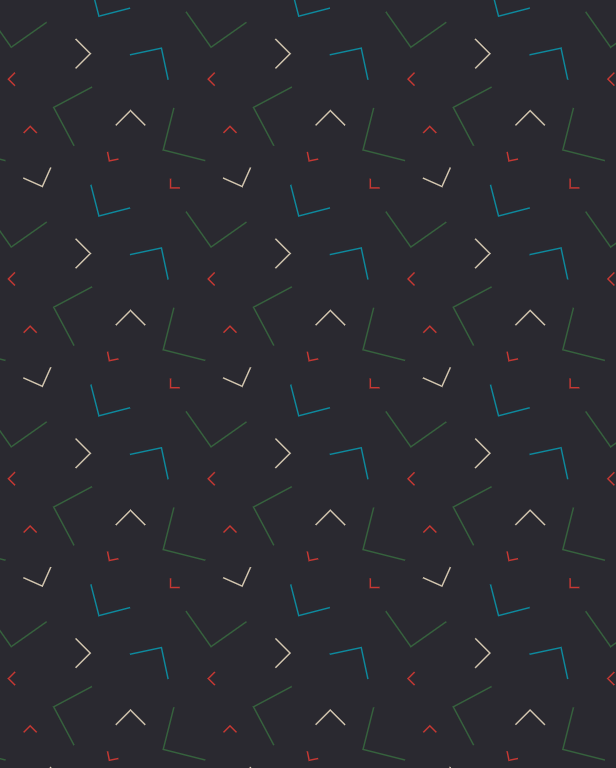
Reproduce this pattern procedurally as a WebGL 1 fragment shader.

```glsl
precision highp float;
uniform vec2 u_resolution;

#define TILES_ACROSS 3.083
#define LINE_WIDTH 0.0072
#define GREEN_ARM 0.217
#define BLUE_ARM 0.161
#define CREAM_ARM 0.104
#define RED_ARM 0.046
#define GROUND vec3(0.165, 0.161, 0.188)
#define GREEN vec3(0.21, 0.385, 0.24)
#define BLUE vec3(0.05, 0.54, 0.62)
#define CREAM vec3(0.83, 0.78, 0.69)
#define RED vec3(0.78, 0.22, 0.20)

// Signed distance to a box given by its lower and upper corners.
float boxDistance(vec2 p, vec2 lower, vec2 upper) {
  vec2 d = abs(p - 0.5 * (lower + upper)) - 0.5 * (upper - lower);
  return length(max(d, 0.0)) + min(max(d.x, d.y), 0.0);
}

// Right angle with equal arms, repeated once per tile.
// The first arm points along the given angle, the second 90 degrees on.
float chevron(vec2 p, vec2 corner, float degrees, float arm) {
  vec2 d = p - corner;
  d -= floor(d + 0.5);
  float c = cos(radians(degrees));
  float s = sin(radians(degrees));
  d = vec2(c * d.x + s * d.y, c * d.y - s * d.x);
  float h = 0.5 * LINE_WIDTH;
  return min(boxDistance(d, vec2(-h), vec2(arm, h)),
             boxDistance(d, vec2(-h), vec2(h, arm)));
}

// Blend a stroke over the colour with a one-pixel soft edge.
vec3 ink(vec3 base, vec3 stroke, float dist, float pixel) {
  return mix(base, stroke, clamp(0.5 - dist / pixel, 0.0, 1.0));
}

void main() {
  // Tile units, anchored at the top left with y pointing up.
  float pixel = TILES_ACROSS / u_resolution.x;
  vec2 p = (gl_FragCoord.xy - vec2(0.0, u_resolution.y)) * pixel;

  float green = chevron(p, vec2(0.0562, -0.2365), 35.2, GREEN_ARM);
  green = min(green, chevron(p, vec2(0.2686, -0.5377), -62.0, GREEN_ARM));
  green = min(green, chevron(p, vec2(0.8169, -0.7506), -14.2, GREEN_ARM));

  float blue = chevron(p, vec2(0.4951, -1.0810), 14.5, BLUE_ARM);
  blue = min(blue, chevron(p, vec2(0.8079, -0.2410), 192.0, BLUE_ARM));

  float cream = chevron(p, vec2(0.4519, -0.2686), 135.0, CREAM_ARM);
  cream = min(cream, chevron(p, vec2(0.6532, -0.5538), 225.0, CREAM_ARM));
  cream = min(cream, chevron(p, vec2(0.2119, -0.9334), 66.0, CREAM_ARM));

  float red = chevron(p, vec2(0.0422, -0.3961), -45.0, RED_ARM);
  red = min(red, chevron(p, vec2(0.1511, -0.6326), 225.0, RED_ARM));
  red = min(red, chevron(p, vec2(0.5473, -0.8053), 11.5, RED_ARM));
  red = min(red, chevron(p, vec2(0.8535, -0.9404), 0.0, RED_ARM));

  vec3 color = ink(GROUND, GREEN, green, pixel);
  color = ink(color, BLUE, blue, pixel);
  color = ink(color, CREAM, cream, pixel);
  color = ink(color, RED, red, pixel);
  gl_FragColor = vec4(color, 1.0);
}
```
